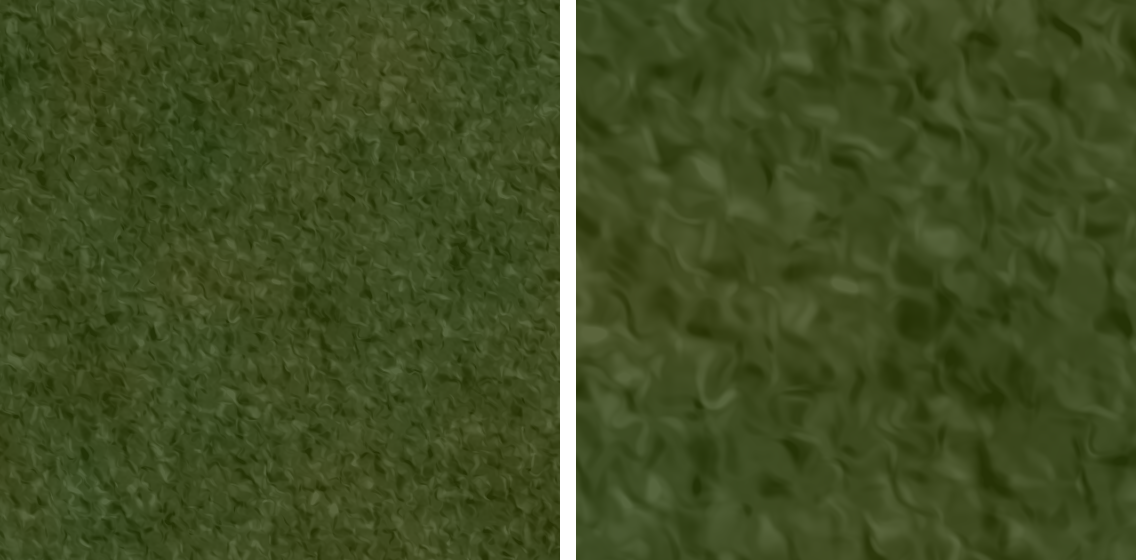
Left: the whole. Right: its middle third, enlarged.
A Shadertoy shader for this texture:

```glsl
#define BASE_GREEN vec3(0.242, 0.295, 0.129)
#define TONE_STEP vec3(0.037, 0.037, 0.040)
#define HUE_SHIFT vec3(0.016, -0.003, -0.008)
#define COARSE_CELLS 44.0
#define FINE_CELLS 76.0
#define PATCH_SCALE 7.0
#define LEAN -0.95
#define LEAN_SPREAD 1.7
#define BLADE_SIZE vec2(0.92, 0.40)
#define WARP 0.006

vec3 hash3(vec2 p) {
    vec3 q = fract(vec3(p.xyx) * vec3(0.1031, 0.1030, 0.0973));
    q += dot(q, q.yxz + 33.33);
    return fract((q.xxy + q.yzz) * q.zyx);
}

// Smooth value noise, -1 to 1
float noise(vec2 p) {
    vec2 cell = floor(p), f = fract(p);
    f = f * f * (3.0 - 2.0 * f);
    float low = mix(hash3(cell).x, hash3(cell + vec2(1, 0)).x, f.x);
    float high = mix(hash3(cell + vec2(0, 1)).x, hash3(cell + vec2(1, 1)).x, f.x);
    return 2.0 * mix(low, high, f.y) - 1.0;
}

float softNoise(vec2 p) {
    return 0.65 * noise(p) + 0.35 * noise(p * 2.1 + 17.3);
}

// Overlapping light and dark blades, one per jittered cell
float blades(vec2 p, float seed) {
    vec2 home = floor(p);
    float sum = 0.0;
    for (int y = -2; y <= 2; y++) {
        for (int x = -2; x <= 2; x++) {
            vec2 cell = home + vec2(x, y);
            vec3 place = hash3(cell + seed);
            vec3 look = hash3(cell + seed + 51.7);
            float angle = LEAN + LEAN_SPREAD * (place.z - 0.5);
            vec2 along = vec2(cos(angle), sin(angle));
            vec2 d = p - cell - place.xy;
            vec2 q = vec2(dot(d, along), dot(d, vec2(-along.y, along.x)));
            q.y += (look.z - 0.5) * 0.7 * q.x * q.x;
            q /= BLADE_SIZE * mix(0.75, 1.25, look.y);
            sum += (2.0 * look.x - 1.0) * smoothstep(1.0, 0.2, length(q));
        }
    }
    return 3.1 * sum;
}

void mainImage(out vec4 fragColor, in vec2 fragCoord) {
    vec2 uv = fragCoord / iResolution.y;

    // Ragged outlines
    vec2 bent = uv + WARP * vec2(noise(uv * 70.0), noise(uv * 70.0 + 39.0));

    // Blades, broad patches and faint grain
    float tone = 0.66 * blades(bent * COARSE_CELLS, 3.0);
    tone += 0.54 * blades(bent * FINE_CELLS, 140.0);
    tone += 0.75 * softNoise(uv * PATCH_SCALE + 5.0);
    tone += 0.25 * noise(uv * 170.0);
    tone = clamp(tone, -2.6, 2.8);

    // Drift between olive and cool green
    float hue = softNoise(uv * PATCH_SCALE * 0.8 + 80.0);
    vec3 color = BASE_GREEN + TONE_STEP * tone + HUE_SHIFT * hue;
    fragColor = vec4(clamp(color, 0.0, 1.0), 1.0);
}
```
